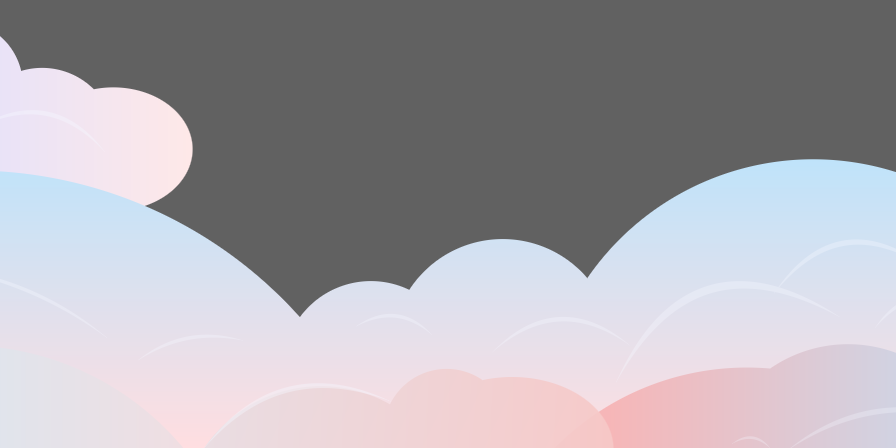
This background is drawn by a WebGL 1 fragment shader. Its source:

```glsl
precision highp float;
// Soft pastel cloud banks against a flat grey sky.
// Each bank is a union of round lobes filled with a linear gradient;
// tapered parabolic streaks add pale highlights on top.

uniform vec2 u_resolution;

const vec3 SKY = vec3(0.38);
const vec3 LILAC = vec3(0.915, 0.89, 0.97);
const vec3 BLUSH = vec3(0.995, 0.91, 0.91);
const vec3 BANK_TOP = vec3(0.75, 0.89, 0.98);
const vec3 BANK_BASE = vec3(1.0, 0.87, 0.88);
const vec3 MIST = vec3(0.88, 0.895, 0.925);
const vec3 MIST_PINK = vec3(0.94, 0.87, 0.885);
const vec3 ROSE_PALE = vec3(0.91, 0.865, 0.885);
const vec3 ROSE = vec3(0.965, 0.785, 0.78);
const vec3 CORAL = vec3(0.965, 0.715, 0.72);
const vec3 DUSK = vec3(0.82, 0.825, 0.885);

// Antialiased coverage of a signed distance, in units of canvas height.
float coverage(float d) {
  return clamp(0.5 - d * u_resolution.y, 0.0, 1.0);
}

float ellipse(vec2 p, vec2 center, vec2 radii) {
  return (length((p - center) / radii) - 1.0) * min(radii.x, radii.y);
}

// Round top with straight sides below its center.
float dome(vec2 p, vec2 center, vec2 radii) {
  return ellipse(vec2(p.x, max(p.y, center.y)), center, radii);
}

float dome(vec2 p, vec2 center, float radius) {
  return dome(p, center, vec2(radius));
}

// Arched sliver from a to b that tapers at both ends.
float streak(vec2 p, vec2 a, vec2 b, float rise, float halfWidth) {
  float halfSpan = 0.5 * length(b - a);
  vec2 along = normalize(b - a);
  vec2 q = p - 0.5 * (a + b);
  float u = dot(q, along) / halfSpan;
  float v = dot(q, vec2(-along.y, along.x));
  float taper = 1.0 - u * u;
  float slope = 2.0 * rise * u / halfSpan;
  float d = abs(v - rise * taper) / sqrt(1.0 + slope * slope);
  return coverage(d - halfWidth * taper) * step(0.0, taper);
}

vec3 gradient(vec3 from, vec3 to, float start, float end, float t) {
  return mix(from, to, clamp((t - start) / (end - start), 0.0, 1.0));
}

vec3 highlight(vec3 color, float mask, float strength) {
  return mix(color, vec3(0.96, 0.97, 1.0), mask * strength);
}

// High cloud at the upper left.
vec3 highCloud(vec3 color, vec2 p) {
  float d = ellipse(p, vec2(-0.094, 0.809), vec2(0.145));
  d = min(d, ellipse(p, vec2(0.094, 0.685), vec2(0.1635)));
  d = min(d, ellipse(p, vec2(0.253, 0.667), vec2(0.177, 0.138)));
  vec3 fill = gradient(LILAC, BLUSH, 0.0, 0.42, p.x);
  fill = highlight(fill, streak(p, vec2(-0.052, 0.714), vec2(0.234, 0.661), 0.06, 0.005), 0.4);
  return mix(color, fill, coverage(d));
}

// Wide blue bank that spans the canvas.
vec3 blueBank(vec3 color, vec2 p) {
  float d = dome(p, vec2(-0.063, -0.3635), 0.983);
  d = min(d, dome(p, vec2(0.828, 0.176), 0.1966));
  d = min(d, dome(p, vec2(1.122, 0.218), 0.2484));
  d = min(d, dome(p, vec2(1.815, 0.033), 0.6115));
  vec3 fill = gradient(BANK_BASE, BANK_TOP, 0.0, 0.64, p.y);

  float s = streak(p, vec2(-0.156, 0.406), vec2(0.24, 0.245), 0.031, 0.004);
  s = max(s, streak(p, vec2(0.307, 0.195), vec2(0.542, 0.24), 0.028, 0.004));
  s = max(s, streak(p, vec2(0.794, 0.271), vec2(0.964, 0.253), 0.033, 0.004));
  s = max(s, streak(p, vec2(1.099, 0.214), vec2(1.406, 0.229), 0.066, 0.005));
  s = max(s, streak(p, vec2(1.375, 0.146), vec2(1.875, 0.292), 0.141, 0.009));
  s = max(s, streak(p, vec2(1.727, 0.344), vec2(2.07, 0.401), 0.086, 0.006));
  s = max(s, streak(p, vec2(1.953, 0.268), vec2(2.16, 0.297), 0.052, 0.005));
  return mix(color, highlight(fill, s, 0.35), coverage(d));
}

// Pale mound in the lower left corner.
vec3 mistMound(vec3 color, vec2 p) {
  float d = dome(p, vec2(-0.08, -0.408), 0.637);
  return mix(color, gradient(MIST, MIST_PINK, 0.0, 0.42, p.x), coverage(d));
}

// Coral cloud at the lower right.
vec3 coralCloud(vec3 color, vec2 p) {
  float d = dome(p, vec2(1.667, -0.422), 0.6016);
  d = min(d, dome(p, vec2(1.893, -0.074), 0.3057));
  vec3 fill = gradient(CORAL, DUSK, 1.36, 2.0, p.x);
  float s = streak(p, vec2(1.635, 0.01), vec2(1.719, 0.0), 0.018, 0.003);
  s = max(s, streak(p, vec2(1.758, -0.005), vec2(2.161, 0.0625), 0.052, 0.006));
  return mix(color, highlight(fill, s, 0.3), coverage(d));
}

// Rose cloud in front, with a bright rim on its left lobe.
vec3 roseCloud(vec3 color, vec2 p) {
  float d = dome(p, vec2(0.716, -0.1766), 0.3146);
  d = min(d, dome(p, vec2(0.997, 0.036), 0.1406));
  d = min(d, dome(p, vec2(1.143, -0.003), vec2(0.2265, 0.1615)));
  vec3 fill = gradient(ROSE_PALE, ROSE, 0.47, 1.37, p.x);
  color = mix(color, fill, 0.93 * coverage(d));
  return highlight(color, streak(p, vec2(0.456, 0.0), vec2(0.872, 0.104), 0.081, 0.006), 0.4);
}

void main() {
  vec2 p = gl_FragCoord.xy / u_resolution.y;
  vec3 color = blueBank(highCloud(SKY, p), p);
  color = roseCloud(coralCloud(mistMound(color, p), p), p);
  gl_FragColor = vec4(color, 1.0);
}
```
